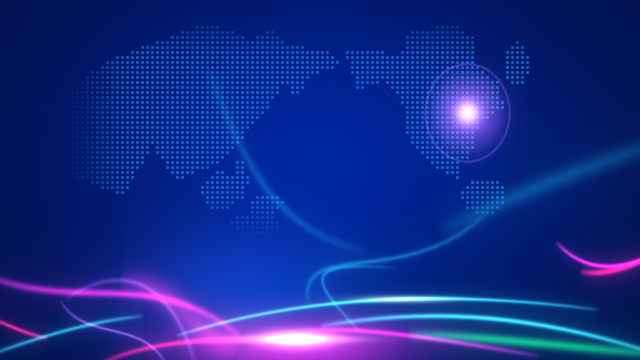
Reproduce this background procedurally as a Shadertoy shader.

```glsl
// Dotted world map on deep blue, above glowing neon ribbons and light flares.

// Canvas is 16 x 9 units, origin at the lower left.
const vec2 CANVAS = vec2(16.0, 9.0);
const float DOTS_PER_UNIT = 8.0;
const float DOT_RADIUS = 0.31;
const int STEPS = 18;
const int CORNERS = 18;

const vec3 NAVY = vec3(0.005, 0.065, 0.29);
const vec3 ROYAL = vec3(0.0, 0.145, 0.62);
const vec3 AZURE = vec3(0.05, 0.30, 0.90);
const vec3 DOT_BLUE = vec3(0.10, 0.44, 0.85);
const vec3 CYAN = vec3(0.18, 0.75, 0.95);
const vec3 TEAL = vec3(0.08, 0.48, 0.68);
const vec3 GREEN = vec3(0.03, 0.65, 0.28);
const vec3 MAGENTA = vec3(0.85, 0.12, 0.90);
const vec3 VIOLET = vec3(0.48, 0.25, 0.85);
const vec3 ROSE = vec3(0.95, 0.08, 0.45);
const vec3 WHITE = vec3(1.0, 0.95, 1.0);

const vec2 MAP_FLARE = vec2(11.69, 6.18);
const vec2 MAIN_FLARE = vec2(7.4, 0.52);
const vec2 ARC_FLARE = vec2(10.1, 1.52);

// Coarse outlines of the two land masses
const vec2 WEST_LAND[CORNERS] = vec2[](
    vec2(1.8, 6.8), vec2(2.7, 7.5), vec2(5.1, 8.4), vec2(5.8, 8.25), vec2(6.3, 7.95), vec2(6.7, 8.3),
    vec2(7.2, 7.85), vec2(8.25, 7.75), vec2(8.6, 7.4), vec2(7.75, 7.1), vec2(7.4, 6.55), vec2(7.1, 6.95),
    vec2(6.7, 6.3), vec2(5.5, 4.9), vec2(4.4, 4.5), vec2(3.8, 5.35), vec2(3.1, 4.1), vec2(1.8, 4.6));
const vec2 EAST_LAND[CORNERS] = vec2[](
    vec2(8.65, 7.7), vec2(9.2, 7.8), vec2(10.0, 7.6), vec2(10.2, 8.2), vec2(11.4, 8.4), vec2(11.9, 8.0),
    vec2(11.9, 7.4), vec2(12.5, 6.9), vec2(12.6, 6.3), vec2(12.0, 5.9), vec2(11.7, 4.95), vec2(11.45, 5.1),
    vec2(11.5, 4.5), vec2(10.85, 4.85), vec2(10.2, 5.55), vec2(10.05, 6.5), vec2(9.6, 6.95), vec2(8.9, 6.75));
// Islands as ellipses: centre, radii
const vec4 ISLANDS[6] = vec4[](
    vec4(12.9, 7.4, 0.32, 0.55), vec4(12.1, 4.1, 0.55, 0.45), vec4(5.5, 4.2, 0.45, 0.5),
    vec4(6.0, 4.5, 0.2, 0.5), vec4(6.65, 3.9, 0.42, 0.25), vec4(6.4, 3.4, 0.6, 0.3));

// Even-odd inside test
bool inside(vec2 p, vec2 outline[CORNERS]) {
    bool odd = false;
    for (int i = 0; i < CORNERS; i++) {
        vec2 a = outline[i], b = outline[(i + 1) % CORNERS];
        if ((a.y > p.y) != (b.y > p.y) && p.x < mix(a.x, b.x, (p.y - a.y) / (b.y - a.y))) odd = !odd;
    }
    return odd;
}

float mapDots(vec2 p) {
    vec2 cell = p * DOTS_PER_UNIT;
    vec2 centre = (floor(cell) + 0.5) / DOTS_PER_UNIT;
    bool land = inside(centre, WEST_LAND) || inside(centre, EAST_LAND);
    for (int i = 0; i < 6; i++)
        land = land || length((centre - ISLANDS[i].xy) / ISLANDS[i].zw) < 1.0;
    float blur = 0.5 * DOTS_PER_UNIT * CANVAS.y / iResolution.y;
    float dotMask = 1.0 - smoothstep(DOT_RADIUS - blur, DOT_RADIUS + blur, length(fract(cell) - 0.5));
    float fade = smoothstep(1.5, 3.5, p.x) * smoothstep(2.8, 4.3, p.y) * (1.0 - smoothstep(7.4, 9.0, p.y));
    return land ? dotMask * fade : 0.0;
}

float glow(vec2 p, vec2 centre, vec2 radius) {
    vec2 q = (p - centre) / radius;
    return exp(-dot(q, q));
}

vec2 bezier(vec2 a, vec2 b, vec2 c, vec2 d, float t) {
    vec2 m = mix(b, c, t);
    return mix(mix(mix(a, b, t), m, t), mix(m, mix(c, d, t), t), t);
}

// Light of a curved strand that fades towards both ends
float strand(vec2 p, vec2 a, vec2 b, vec2 c, vec2 d, float width) {
    float best = 1e3, along = 0.0;
    vec2 from = a;
    for (int i = 0; i < STEPS; i++) {
        vec2 to = bezier(a, b, c, d, float(i + 1) / float(STEPS)), v = to - from;
        float h = clamp(dot(p - from, v) / dot(v, v), 0.0, 1.0);
        float dist = length(p - from - h * v);
        if (dist < best) { best = dist; along = (float(i) + h) / float(STEPS); }
        from = to;
    }
    float body = exp(-best * best / (width * width)) + 0.22 * exp(-best / (width * 4.0));
    return body * sqrt(max(4.0 * along * (1.0 - along), 0.0));
}

void mainImage(out vec4 fragColor, in vec2 fragCoord) {
    vec2 p = fragCoord / iResolution.xy * CANVAS;

    // Backdrop and map
    vec3 col = mix(NAVY, ROYAL, glow(p, vec2(8.0, 5.0), vec2(6.2, 4.6)));
    col = mix(col, AZURE, 0.7 * glow(p, vec2(6.2, 1.7), vec2(2.7, 1.6)));
    col = mix(col, DOT_BLUE, 0.8 * mapDots(p));

    // Faint sweeps
    vec3 light = TEAL * 0.35 * strand(p, vec2(5.2, 7.3), vec2(6.2, 4.6), vec2(7.0, 3.2), vec2(9.2, 2.7), 0.1);
    light += TEAL * 0.4 * strand(p, vec2(17.0, 5.6), vec2(14.2, 4.7), vec2(12.6, 4.0), vec2(11.0, 3.2), 0.22);
    light += TEAL * 0.6 * strand(p, vec2(12.2, 3.7), vec2(10.2, 1.7), vec2(7.4, 3.1), vec2(7.7, 1.4), 0.06);
    light += TEAL * 0.6 * strand(p, vec2(9.9, 2.3), vec2(7.3, 2.5), vec2(7.9, 1.9), vec2(9.0, 0.7), 0.04);

    // Left ribbons
    light += MAGENTA * 0.8 * strand(p, vec2(-0.6, 2.2), vec2(2.0, 1.1), vec2(3.8, 2.4), vec2(6.0, 0.6), 0.09);
    light += VIOLET * 0.5 * strand(p, vec2(1.6, 1.5), vec2(3.2, 2.6), vec2(4.4, 1.8), vec2(4.9, -0.2), 0.06);
    light += MAGENTA * 0.4 * strand(p, vec2(3.0, 2.0), vec2(4.4, 1.9), vec2(4.6, 0.9), vec2(5.9, 0.2), 0.28);
    light += VIOLET * 0.8 * strand(p, vec2(1.5, 1.5), vec2(2.1, 0.4), vec2(3.6, 1.1), vec2(4.2, -0.2), 0.035);
    light += CYAN * 0.7 * strand(p, vec2(-0.6, 0.0), vec2(1.0, 0.6), vec2(2.4, 1.0), vec2(3.6, 1.1), 0.05);
    light += ROSE * 0.8 * strand(p, vec2(-0.4, 1.1), vec2(0.2, 0.9), vec2(0.6, 0.65), vec2(1.2, 0.55), 0.05);
    light += ROSE * 0.7 * strand(p, vec2(2.3, -0.2), vec2(3.8, 0.6), vec2(5.5, 0.5), vec2(7.6, 0.5), 0.06);

    // Right ribbons and arcs
    light += MAGENTA * strand(p, vec2(13.9, 2.95), vec2(14.5, 2.3), vec2(15.3, 2.1), vec2(16.5, 2.7), 0.05);
    light += ROSE * strand(p, vec2(14.5, 2.2), vec2(15.2, 2.1), vec2(15.8, 2.35), vec2(16.5, 2.7), 0.07);
    light += CYAN * strand(p, vec2(4.4, 0.6), vec2(7.0, 1.45), vec2(10.5, 1.85), vec2(15.0, 1.25), 0.045);
    light += CYAN * strand(p, vec2(8.0, 0.85), vec2(11.0, 1.35), vec2(13.5, 1.1), vec2(16.6, 0.1), 0.06);
    light += GREEN * 0.9 * strand(p, vec2(10.2, 0.65), vec2(12.0, 0.6), vec2(14.0, 0.35), vec2(16.8, 0.1), 0.12);
    light += MAGENTA * 0.7 * strand(p, vec2(7.4, 0.7), vec2(9.0, 0.9), vec2(11.0, 0.5), vec2(13.5, 0.1), 0.06);

    // Flares
    light += MAGENTA * 0.95 * glow(p, MAIN_FLARE - vec2(0.0, 0.2), vec2(2.6, 0.75));
    light += WHITE * (1.1 * glow(p, MAIN_FLARE, vec2(0.8, 0.2)) + 0.5 * glow(p, MAIN_FLARE, vec2(1.6, 0.1)));
    light += WHITE * 0.6 * glow(p, ARC_FLARE, vec2(1.1, 0.09));
    light += VIOLET * 1.1 * glow(p, MAP_FLARE, vec2(0.72)) + WHITE * 0.75 * glow(p, MAP_FLARE, vec2(0.27));
    float ring = length((p - MAP_FLARE) / vec2(1.05, 1.22));
    light += VIOLET * (0.4 * exp(-pow((ring - 1.0) / 0.025, 2.0)) + 0.15 * (1.0 - smoothstep(0.7, 1.0, ring)));

    fragColor = vec4(1.0 - (1.0 - col) * (1.0 - clamp(light, 0.0, 1.0)), 1.0);
}
```
